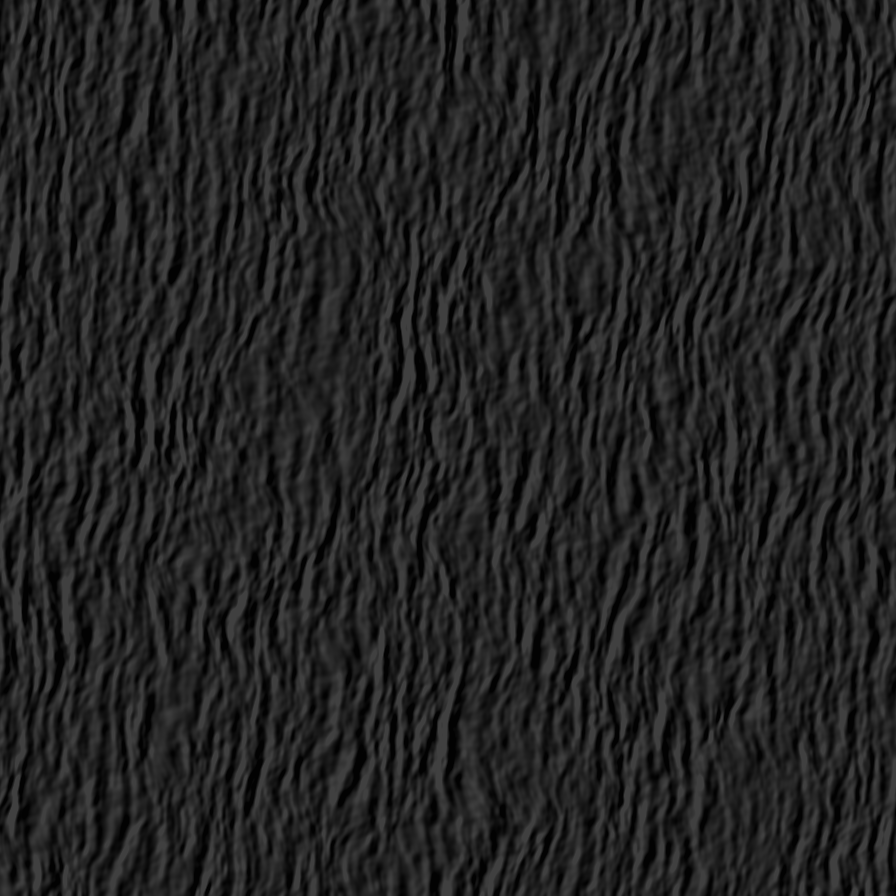
Reproduce this texture procedurally as a three.js fragment shader.

```glsl
varying vec2 vUv;

vec2 hashGradient(vec2 cell) {
  vec3 q = fract(vec3(cell.xyx) * vec3(0.1031, 0.1030, 0.0973));
  q += dot(q, q.yzx + 33.33);
  return fract((q.xx + q.yz) * q.zy) * 2.0 - 1.0;
}

float gradientNoise(vec2 p) {
  vec2 cell = floor(p);
  vec2 f = p - cell;
  vec2 u = f * f * f * (f * (f * 6.0 - 15.0) + 10.0);
  float a = dot(hashGradient(cell), f);
  float b = dot(hashGradient(cell + vec2(1.0, 0.0)), f - vec2(1.0, 0.0));
  float c = dot(hashGradient(cell + vec2(0.0, 1.0)), f - vec2(0.0, 1.0));
  float d = dot(hashGradient(cell + 1.0), f - 1.0);
  return mix(mix(a, b, u.x), mix(c, d, u.x), u.y);
}

// Upright ridges that meander, broken up by finer grain
float barkHeight(vec2 p) {
  p.x -= 0.06 * p.y;
  p.x += 0.03 * gradientNoise(p * vec2(7.0, 6.0) + 11.0);
  p.x += 0.008 * gradientNoise(p * vec2(22.0, 18.0) + 37.0);
  float ridges = gradientNoise(p * vec2(65.0, 17.0) + 5.0);
  float chips = gradientNoise(p * vec2(100.0, 55.0) + 71.0);
  float grain = gradientNoise(p * vec2(145.0, 95.0) + 143.0);
  return ridges + 0.42 * chips + 0.15 * grain;
}

void main() {
  // Slope along the light direction gives the embossed relief
  vec2 lightStep = 0.0015 * vec2(0.87, -0.5);
  float slope = barkHeight(vUv + lightStep) - barkHeight(vUv - lightStep);
  slope /= 0.003 * 46.0;

  // Patches of deeper and shallower relief
  float depth = 1.0 + 0.55 * gradientNoise(vUv * vec2(9.0, 7.0) + 91.0);

  float gray = clamp(0.133 + 0.092 * depth * slope, 0.008, 0.25);
  gl_FragColor = vec4(vec3(gray), 1.0);
}
```
